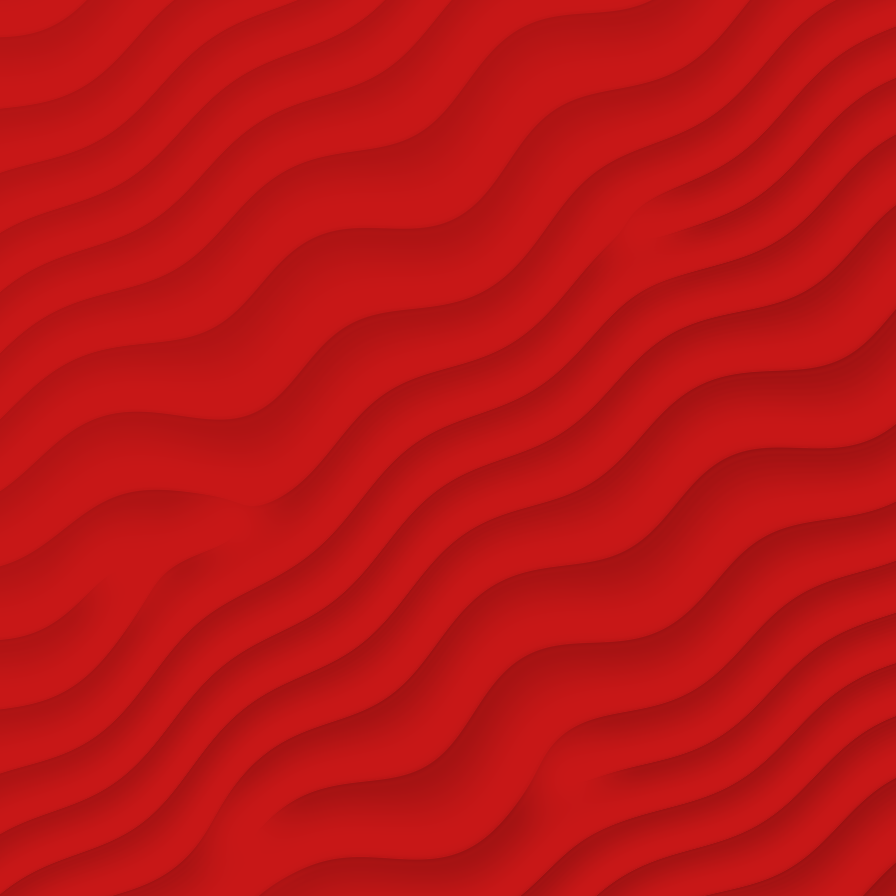
A Shadertoy shader for this background:

```glsl
const float TAU = 6.2831853;
const vec3 BRIGHT_RED = vec3(0.785, 0.090, 0.090);
const vec3 SHADOW_RED = vec3(0.610, 0.068, 0.070);
const vec2 FOLD_DENSITY = vec2(7.7, 13.1);  // folds across and down
const float FOLD_FAN = -1.0;                // change of density over the canvas
const float RIPPLE_SIZE = 0.24;
const float RIPPLE_LENGTH = 0.345;
const float SWELL_SIZE = 0.35;
const float SWELL_LENGTH = 0.677;
const float SHADOW_REACH = 0.78;            // part of a fold held by its shadow
const float CREASE_WIDTH = 0.0017;
const float STRAND_COUNT = 13.0;
const int FORK_COUNT = 5;
// Places where a fold begins or ends: x, y from the top, turn direction
const vec3 FORKS[FORK_COUNT] = vec3[](
    vec3(0.260, 0.586, -1.0), vec3(0.137, 0.638, -1.0),
    vec3(0.716, 0.260, 1.0), vec3(0.280, 0.938, 1.0),
    vec3(0.638, 0.870, 1.0));

float hash(vec2 p) {
    return fract(sin(dot(p, vec2(127.1, 311.7))) * 43758.545);
}

float noise(vec2 p) {
    vec2 i = floor(p), f = fract(p);
    f = f * f * (3.0 - 2.0 * f);
    return mix(mix(hash(i), hash(i + vec2(1, 0)), f.x),
               mix(hash(i + vec2(0, 1)), hash(i + vec2(1, 1)), f.x), f.y);
}

// Fold number, with creases at whole numbers; presence fades at each fork
float foldPhase(vec2 p, out float presence) {
    float phase = 0.15 + dot(p, FOLD_DENSITY) + FOLD_FAN * p.x * p.y;
    phase += RIPPLE_SIZE * sin(TAU * (p.x - 0.5 * p.y - 0.13) / RIPPLE_LENGTH);
    phase += SWELL_SIZE * cos(TAU * (p.x + p.y - 0.52) / SWELL_LENGTH);
    presence = 1.0;
    for (int i = 0; i < FORK_COUNT; i++) {
        vec2 d = p - FORKS[i].xy;
        phase += FORKS[i].z * atan(d.y, d.x) / TAU;
        presence *= smoothstep(0.0, 0.085, length(d));
    }
    return phase;
}

void mainImage(out vec4 fragColor, in vec2 fragCoord) {
    vec2 p = fragCoord / iResolution.xy;
    p.y = 1.0 - p.y;

    float presence;
    float phase = foldPhase(p, presence);
    float f = fract(phase);
    float pixel = FOLD_DENSITY.y * 1.3 / iResolution.y;

    // Shadow below each crease, with a soft rolled lip above it
    float relief = mix(0.55, 1.0, smoothstep(0.2, 1.8, p.x + p.y));
    float shadow = 1.0 - smoothstep(-0.12, SHADOW_REACH, f);
    float lip = 0.38 * relief * smoothstep(0.85, 1.0, f);
    float depth = mix(lip, shadow, smoothstep(0.0, pixel, f)) + lip * 0.3;

    // Thin dark crease and a faint lighter rim under it
    float width = max(CREASE_WIDTH * FOLD_DENSITY.y, pixel * 0.5);
    float crease = exp(-pow(min(f, 1.0 - f) / width, 2.0));
    float rim = exp(-pow((f - 0.07) / 0.025, 2.0));
    depth += 0.22 * crease - 0.08 * rim;

    // Fine strands in scattered patches of shadow
    float patches = smoothstep(0.5, 0.8, noise(p * 7.0 + 3.0));
    depth += 0.035 * patches * shadow * sin(TAU * STRAND_COUNT * phase);

    float wear = 0.9 + 0.2 * noise(p * 5.0);
    vec3 color = mix(BRIGHT_RED, SHADOW_RED, depth * relief * presence * wear);
    fragColor = vec4(color, 1.0);
}
```
